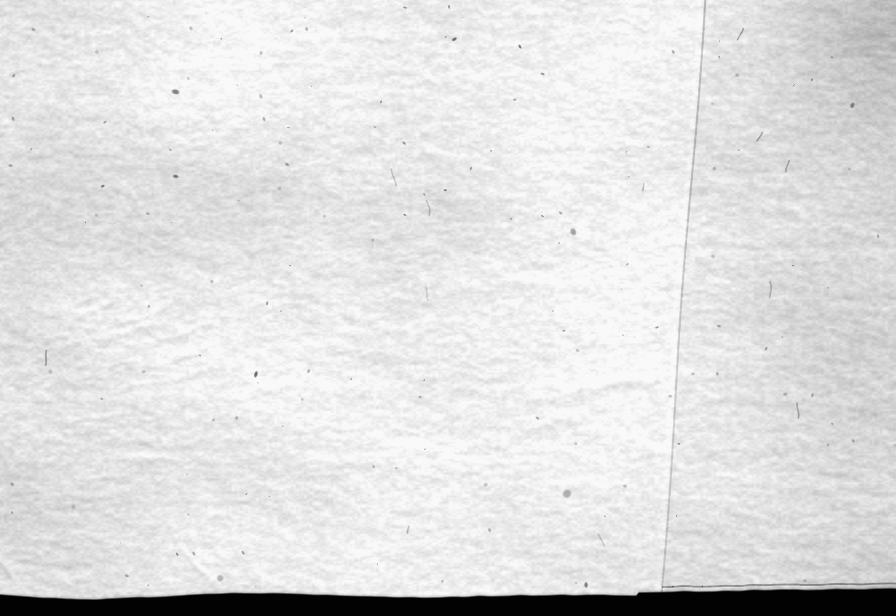
This texture is drawn by a Shadertoy shader. Its source:

```glsl
float hash(vec2 p) {
    vec3 q = fract(p.xyx * 0.1031);
    q += dot(q, q.yzx + 33.33);
    return fract((q.x + q.y) * q.z);
}

vec2 hash2(vec2 p) {
    return vec2(hash(p), hash(p + 57.3));
}

float noise(vec2 p) {
    vec2 i = floor(p), f = fract(p);
    f = f * f * (3.0 - 2.0 * f);
    return mix(mix(hash(i), hash(i + vec2(1, 0)), f.x),
               mix(hash(i + vec2(0, 1)), hash(i + vec2(1, 1)), f.x), f.y);
}

float fbm(vec2 p) {
    float sum = 0.0, gain = 0.5;
    for (int i = 0; i < 4; i++) {
        sum += gain * noise(p);
        p = mat2(1.6, 1.2, -1.2, 1.6) * p + 7.1;
        gain *= 0.5;
    }
    return sum;
}

// Height of the pulp surface, stretched sideways
float pulp(vec2 p) {
    p.y += 0.012 * noise(p * 18.0);
    return noise(p * vec2(26, 58)) + 0.7 * noise(p * vec2(62, 125) + 9.0);
}

// Bent ridge: lit on its upper side, shaded on its lower side
float crease(vec2 p, vec2 centre, float slope, float bend, float len, float width) {
    vec2 q = p - centre;
    float d = q.y - slope * q.x - bend * q.x * q.x + 0.012 * (noise(p * 35.0) - 0.5);
    d /= width;
    return d * exp(-d * d - q.x * q.x / (len * len));
}

// Scattered oval flecks, at most one in each cell
float specks(vec2 p, float scale, float density, float radius) {
    vec2 id = floor(p * scale);
    vec2 rnd = hash2(id + scale);
    vec2 q = (fract(p * scale) - 0.5 - 0.6 * (rnd - 0.5)) / scale;
    float a = 6.28 * hash(id + 3.7);
    q = mat2(cos(a), -sin(a), sin(a), cos(a)) * q * vec2(1.0, 1.0 + rnd.x);
    float size = radius * mix(0.45, 1.3, rnd.y);
    float present = step(hash(id + 21.9), density);
    return present * mix(0.4, 1.0, rnd.x) * (1.0 - smoothstep(0.5, 1.4, length(q) / size));
}

float segment(vec2 p, vec2 a, vec2 b) {
    vec2 ab = b - a;
    return length(p - a - ab * clamp(dot(p - a, ab) / dot(ab, ab), 0.0, 1.0));
}

void mainImage(out vec4 fragColor, in vec2 fragCoord) {
    vec2 p = fragCoord / iResolution.y;
    float pixel = 1.0 / iResolution.y;

    // Broad uneven light, dimmer at the sides
    float foldX = 1.0705 + 0.0735 * p.y + 0.002 * sin(p.y * 9.0);
    float flap = smoothstep(-pixel, pixel, p.x - foldX);
    float paper = 0.927 + 0.17 * (fbm(p * vec2(3.0, 4.5) + 2.0) - 0.47);
    paper -= 0.045 * (1.0 - smoothstep(0.0, 0.45, p.x));
    paper -= 0.03 * (1.0 - smoothstep(0.0, 0.25, p.y));
    paper -= flap * (0.03 + 0.05 * smoothstep(1.2, 1.47, p.x));
    paper -= 0.1 * smoothstep(0.3, 0.0, length(p - vec2(1.4545, 1.0)));

    // Pulp relief, grain and faint horizontal lines
    paper += 0.07 * (pulp(p) - pulp(p + vec2(0.003, 0.006)));
    paper += 0.065 * (noise(p * vec2(105, 190)) - 0.5);
    paper += 0.06 * (noise(p * vec2(230, 320)) - 0.5);
    paper += 0.025 * (noise(p * vec2(7, 110)) - 0.5);

    // Creases: a few long ones, then a cluster on the left
    float relief = crease(p, vec2(0.99, 0.375), 0.16, -0.4, 0.12, 0.010);
    relief += 0.7 * crease(p, vec2(0.90, 0.315), 0.3, 0.0, 0.08, 0.009);
    relief += 0.6 * crease(p, vec2(0.82, 0.54), 0.02, -0.6, 0.17, 0.010);
    relief += 1.1 * crease(p, vec2(0.33, 0.07), -1.0, 3.0, 0.03, 0.009);
    relief += crease(p, vec2(0.01, 0.08), -1.2, 0.0, 0.02, 0.008);
    for (int i = 0; i < 15; i++) {
        vec2 rnd = hash2(vec2(i, 4.0));
        vec2 centre = vec2(0.1, 0.18) + rnd.yx * vec2(0.2, 0.38);
        relief += 0.7 * crease(p, centre, 0.6 * rnd.x - 0.1, 3.0 * rnd.y - 1.5,
                               0.025 + 0.04 * rnd.y, 0.006);
    }
    paper += 0.13 * relief;

    // Fold with a lit lip beside it
    float foldDist = p.x - foldX;
    paper -= mix(0.13, 0.2, p.y) * (1.0 - smoothstep(0.0005, 0.0028, abs(foldDist)));
    paper += 0.025 * exp(-pow((foldDist + 0.007) / 0.005, 2.0));

    // Specks and stray fibres
    paper = min(paper, 0.975);
    paper *= 1.0 - 0.6 * specks(p, 9.0, 0.13, 0.0055);
    paper *= 1.0 - 0.38 * specks(p + 3.0, 27.0, 0.13, 0.0028);
    for (int i = 0; i < 12; i++) {
        vec2 rnd = hash2(vec2(i, 31.0));
        vec2 start = hash2(vec2(i, 12.0)) * vec2(1.45, 0.9) + vec2(0.0, 0.07);
        vec2 reach = vec2(0.016 * (rnd.x - 0.6), 0.01 + 0.025 * rnd.y);
        float d = segment(p + vec2(0.002 * sin(p.y * 150.0), 0.0), start, start + reach);
        paper -= mix(0.08, 0.28, rnd.x) * (1.0 - smoothstep(0.0003, 0.0024, d));
    }

    // Ragged lower edge, with a second sheet showing at the right
    float sheet = smoothstep(1.032, 1.038, p.x);
    float edge = 0.033 - 0.007 * exp(-1.5 * p.x) * cos(11.6 * (p.x - 0.15));
    edge = mix(edge, 0.039 + 0.014 * (p.x - 1.035), sheet);
    edge += 0.002 * (noise(vec2(p.x * 45.0, 2.0)) - 0.5);
    float seam = abs(p.y - edge - 0.008);
    paper -= 0.3 * step(foldX, p.x) * (1.0 - smoothstep(0.0005, 0.0025, seam));
    paper -= 0.12 * (1.0 - smoothstep(0.0, 0.006, p.y - edge));
    float cover = smoothstep(-1.2 * pixel, 1.2 * pixel, p.y - edge);

    fragColor = vec4(vec3(mix(0.008, clamp(paper, 0.0, 1.0), cover)), 1.0);
}
```
